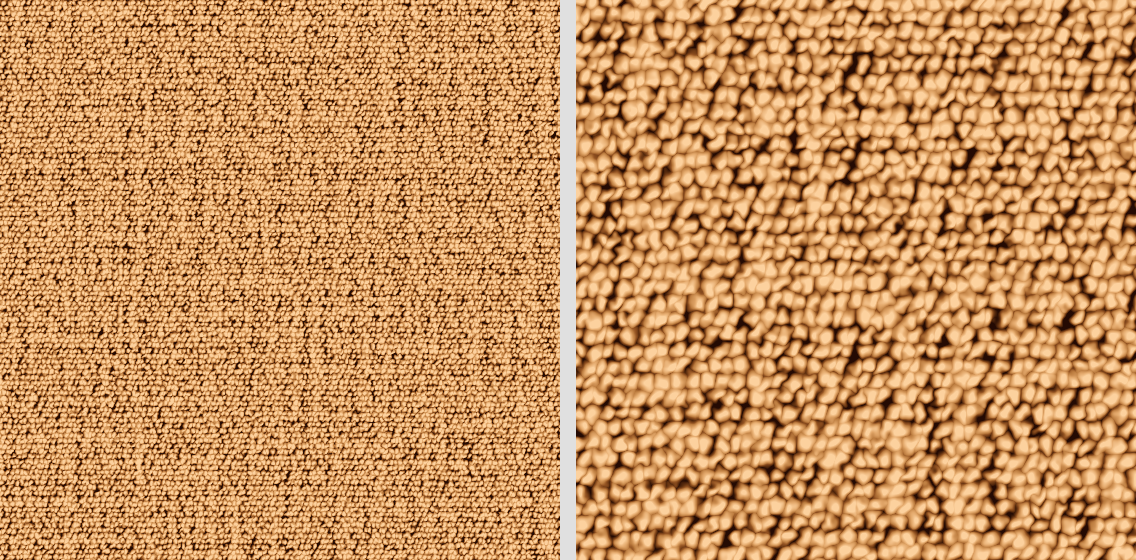
Left: the whole. Right: its middle third, enlarged.
This texture is drawn by a Shadertoy shader. Its source:

```glsl
const vec2 THREADS = vec2(118.0, 106.0);   // grains across and up the canvas
const vec2 JITTER = vec2(0.50, 0.30);      // scatter of the grain centres
const float SLANT = 0.28;                  // mean lean of each grain
const float LEAN_SPREAD = 0.7;             // difference between grain leans
const float SIZE_SPREAD = 0.16;            // difference between grain sizes
const float WARP = 0.22;                   // uneven thread spacing
const float RAGGED = 0.20;                 // ragged grain outlines
const float WARP_STREAK = 0.11;            // tight and loose vertical threads
const float WEFT_STREAK = 0.09;            // tight and loose horizontal threads
const float GAP_SPREAD = 0.11;             // some gaps close, others open
const float FUZZ = 0.06;                   // fine fibre roughness
const float SIDE_SHADE = 0.17;             // shadow at the lower right of a grain
const vec2 LIGHT = vec2(-0.6, 0.8);

// Yarn tones from grain top to deepest gap, and the radii where they sit
const vec3 TONES[6] = vec3[6](
    vec3(0.99, 0.82, 0.62), vec3(0.89, 0.66, 0.42), vec3(0.74, 0.49, 0.25),
    vec3(0.57, 0.32, 0.13), vec3(0.38, 0.19, 0.06), vec3(0.14, 0.04, 0.01));
const float RADII[6] = float[6](0.20, 0.35, 0.48, 0.55, 0.63, 0.73);

vec2 hash22(vec2 p) {
    vec3 q = fract(p.xyx * vec3(0.1031, 0.1030, 0.0973));
    q += dot(q, q.yzx + 33.33);
    return fract((q.xx + q.yz) * q.zy);
}

// Value noise in the range -1 to 1
float noise(vec2 p) {
    vec2 i = floor(p), f = fract(p);
    f = f * f * (3.0 - 2.0 * f);
    float low = mix(hash22(i).x, hash22(i + vec2(1, 0)).x, f.x);
    float high = mix(hash22(i + vec2(0, 1)).x, hash22(i + vec2(1, 1)).x, f.x);
    return 2.0 * mix(low, high, f.y) - 1.0;
}

// Noise less its neighbour one step away, so it evens out over broad areas
float evenNoise(vec2 p, vec2 side) {
    return noise(p) - noise(p + side);
}

// Shaded distance to the nearest slanted grain of the staggered weave
float grainDistance(vec2 p) {
    vec2 base = floor(p);
    float nearest = 2.0;
    for (int y = -1; y <= 1; y++) {
        for (int x = -1; x <= 1; x++) {
            vec2 cell = base + vec2(x, y);
            vec2 centre = cell + 0.5 + JITTER * (hash22(cell + 71.0) - 0.5);
            centre.x += 0.5 * mod(cell.y, 2.0);
            vec2 d = p - centre;
            float lean = SLANT + LEAN_SPREAD * (hash22(cell + 411.0).x - 0.5);
            float size = 1.0 + SIZE_SPREAD * (hash22(cell + 237.0).y - 0.5);
            float r = length(vec2(d.x - lean * d.y, d.y)) / size;
            nearest = min(nearest, r - SIDE_SHADE * dot(d, LIGHT));
        }
    }
    return nearest;
}

// Long thin streaks where single threads sit loosely and open the gaps
float looseness(vec2 uv) {
    float vertical = evenNoise(uv * vec2(84.0, 5.0) + 13.0, vec2(1, 0));
    float horizontal = evenNoise(uv * vec2(6.0, 88.0) + 91.0, vec2(0, 1));
    return WARP_STREAK * vertical + WEFT_STREAK * horizontal;
}

vec3 yarnColor(float r) {
    vec3 color = TONES[0];
    for (int i = 1; i < 6; i++) {
        color = mix(color, TONES[i], clamp((r - RADII[i - 1]) / (RADII[i] - RADII[i - 1]), 0.0, 1.0));
    }
    return color;
}

void mainImage(out vec4 fragColor, in vec2 fragCoord) {
    vec2 uv = fragCoord / iResolution.xy;

    // Uneven thread positions and ragged outlines
    vec2 wander = vec2(noise(uv * vec2(30.0, 6.0) + 5.0), noise(uv * vec2(6.0, 30.0) + 43.0));
    vec2 p = uv * THREADS + WARP * wander + 8.0;
    p += RAGGED * vec2(noise(uv * 210.0 + 3.0), noise(uv * 210.0 + 67.0));

    // Grain relief, with gaps opened by loose threads and roughened by fibres
    float r = grainDistance(p);
    r *= 1.0 + looseness(uv) + GAP_SPREAD * evenNoise(uv * vec2(125.0, 110.0) + 29.0, vec2(1, 1));
    r += FUZZ * evenNoise(uv * 250.0 + 19.0, vec2(1, 0));

    fragColor = vec4(yarnColor(r), 1.0);
}
```
